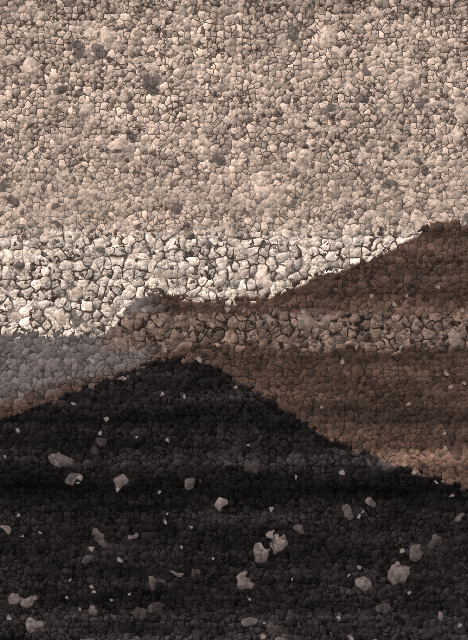
Reproduce this texture procedurally as a WebGL 1 fragment shader.

```glsl
precision highp float;
// Layered gravel and soil: pale pumice over brown earth, a grey wedge and black ash.
// Curved profiles split the strata; cellular grains at several sizes give the
// stones, their shaded sides and the dark gaps between them.

#define FINE_SCALE 185.0
#define MID_SCALE 100.0
#define COARSE_SCALE 62.0
#define STONE_SCALE 27.0
#define EDGE_RAGGED 0.016
#define GAP_WIDTH 0.24
#define STREAK_SPACING 0.0975
#define LIGHT_DIR vec2(-0.55, 0.83)

uniform vec2 u_resolution;

float hash(vec2 p) {
  vec3 q = fract(p.xyx * 0.1031);
  q += dot(q, q.yzx + 33.33);
  return fract((q.x + q.y) * q.z);
}

float noise(vec2 p) {
  vec2 i = floor(p), f = fract(p);
  f = f * f * (3.0 - 2.0 * f);
  return mix(mix(hash(i), hash(i + vec2(1.0, 0.0)), f.x),
             mix(hash(i + vec2(0.0, 1.0)), hash(i + 1.0), f.x), f.y);
}

float fbm(vec2 p) {
  float sum = 0.0, amp = 0.5;
  for (int i = 0; i < 4; i++) {
    sum += amp * noise(p);
    p = p * 2.03 + 17.7;
    amp *= 0.5;
  }
  return sum;
}

float ramp(float a, float b, float x) { return clamp((x - a) / (b - a), 0.0, 1.0); }

float band(float y, float centre, float width) {
  float d = (y - centre) / width;
  return exp(-d * d);
}

// x: distance to the gap, y: random id, z: light on the stone, w: distance to centre
vec4 grains(vec2 p) {
  p += 0.45 * (vec2(noise(p * 1.9), noise(p * 1.9 + 41.0)) - 0.5);
  vec2 cell = floor(p), nearOff = vec2(0.0), nearId = cell;
  float d1 = 8.0, d2 = 8.0;
  for (int j = -1; j <= 1; j++) {
    for (int i = -1; i <= 1; i++) {
      vec2 id = cell + vec2(float(i), float(j));
      vec2 off = p - id - 0.1 - 0.8 * vec2(hash(id), hash(id + 71.3));
      float d = length(off) * (0.75 + 0.6 * hash(id + 19.1));
      if (d < d1) { d2 = d1; d1 = d; nearOff = off; nearId = id; }
      else d2 = min(d2, d);
    }
  }
  return vec4(d2 - d1, hash(nearId + 7.7), dot(nearOff, LIGHT_DIR), d1);
}

float gapMask(float edge, float scale) {
  return 1.0 - smoothstep(0.0, max(GAP_WIDTH, 1.4 * scale / u_resolution.y), edge);
}

void main() {
  vec2 p = gl_FragCoord.xy / u_resolution.y;
  float x = gl_FragCoord.x / u_resolution.x, y = p.y;
  vec4 fine = grains(p * FINE_SCALE);
  vec4 mid = grains(p * MID_SCALE + 13.0);
  vec4 coarse = grains(p * COARSE_SCALE + 37.0);
  vec4 stone = grains(p * STONE_SCALE + 5.0);
  float patches = fbm(p * 14.0) - 0.47;
  float strata = fbm(vec2(p.x * 5.0, y * 55.0)) - 0.47;

  // Strata profiles
  float yEdge = y + EDGE_RAGGED * (patches + 0.8 * (mid.y - 0.5));
  float paleLine = 0.479 + 0.065 * smoothstep(0.21, 0.31, x) - 0.012 * ramp(0.31, 0.45, x)
                 + 0.100 * ramp(0.56, 0.90, x) + 0.020 * smoothstep(0.89, 0.92, x);
  float blackLine = 0.340 + 0.100 * ramp(0.0, 0.34, x)
                  - 0.130 * ramp(0.44, 0.71, x) - 0.076 * ramp(0.71, 1.0, x);
  float pale = smoothstep(-0.003, 0.003, yEdge - paleLine);
  float black = 1.0 - smoothstep(-0.004, 0.004, yEdge - blackLine);
  float wedge = (1.0 - smoothstep(0.31, 0.37, x + 0.08 * patches))
              * smoothstep(0.0, 0.03, yEdge - 0.355 - 0.2 * x);
  float gravel = smoothstep(0.452, 0.463, yEdge) * (1.0 - smoothstep(0.507, 0.518, yEdge))
               * smoothstep(0.20, 0.25, x) * (1.0 - pale);
  float chalk = pale * (1.0 - smoothstep(0.625, 0.652, yEdge));

  // Base colour and roughness of each layer
  vec4 layer = vec4(0.335, 0.262, 0.228, 0.55);
  layer.rgb *= 1.0 + 0.8 * strata + 0.45 * band(y, 0.285, 0.014) * smoothstep(0.76, 0.86, x)
             - 0.28 * band(y, 0.345, 0.014) * smoothstep(0.55, 0.75, x);
  layer = mix(layer, vec4(0.430, 0.390, 0.382, 0.50), wedge);
  layer = mix(layer, vec4(0.450, 0.375, 0.335, 0.95), gravel);
  vec4 tan4 = vec4(0.725, 0.638, 0.580, 0.78);
  tan4.w -= 0.20 * band(y, 0.69, 0.05);
  tan4.rgb *= 1.0 - 0.14 * smoothstep(0.95, 1.0, y) + 0.25 * patches;
  layer = mix(layer, mix(tan4, vec4(0.800, 0.730, 0.675, 1.0), chalk), pale);
  float streak = band(fract((y - 0.284) / STREAK_SPACING + 0.5), 0.5, 0.14);
  vec3 ash = vec3(0.122, 0.107, 0.108) * (1.0 + 1.3 * strata + 0.5 * patches);
  ash *= 1.0 + 0.65 * streak * noise(vec2(x * 5.0, y * 30.0))
       - 0.30 * band(y, 0.24, 0.025) + 0.4 * (1.0 - smoothstep(0.0, 0.09, y));
  layer = mix(layer, vec4(ash, 0.85), black);

  // Grain tone, relief and gaps
  float big = clamp(chalk + gravel, 0.0, 1.0);
  vec4 grain = mix(mid, coarse, 0.75 * big);
  float tone = 0.65 * (grain.y - 0.5) + 0.65 * grain.z + 0.40 * (fine.y - 0.5) + 0.35 * fine.z;
  vec3 col = layer.rgb * (1.0 + 0.75 * layer.w * tone);
  float gap = mix(gapMask(mid.x, MID_SCALE), gapMask(coarse.x, COARSE_SCALE), big);
  gap *= 0.35 + 0.65 * smoothstep(0.35, 0.6, noise(p * 75.0));
  float pit = (1.0 - smoothstep(0.08, 0.22, fine.y)) * smoothstep(0.38, 0.62, noise(p * 60.0 + 9.0));
  float shade = clamp(gap + 0.7 * pit, 0.0, 1.0) * layer.w;
  col = mix(col, layer.rgb * vec3(0.27, 0.24, 0.23), 0.88 * shade);

  // Scattered larger stones and bright flecks
  float radius = 0.16 + 0.20 * fract(stone.y * 37.0);
  float body = 1.0 - smoothstep(radius - 0.06, radius + 0.02, stone.w + 0.22 * (noise(p * 140.0) - 0.5));
  float lit = 1.0 + 0.8 * stone.z + 0.35 * (fine.y - 0.5);
  vec3 greyStone = vec3(0.39, 0.345, 0.33) * (0.70 + 0.6 * fract(stone.y * 91.0));
  col = mix(col, greyStone * lit, 0.85 * body * black * step(0.74, stone.y)
            * (1.0 - smoothstep(0.25, 0.36, y)));
  col = mix(col, vec3(0.34, 0.30, 0.29) * lit, 0.75 * body * pale * step(stone.y, 0.12));
  col = mix(col, vec3(0.79, 0.70, 0.64) * lit, 0.75 * body * pale * step(0.84, stone.y));
  col = mix(col, vec3(0.57, 0.50, 0.46) * lit, 0.70 * body * gravel * step(0.7, stone.y));
  float fleck = step(0.982, mid.y) * (1.0 - smoothstep(0.2, 0.38, mid.w)) * (1.0 - pale);
  col = mix(col, vec3(0.62, 0.57, 0.54), 0.75 * fleck);

  gl_FragColor = vec4(clamp(col, 0.0, 1.0), 1.0);
}
```
